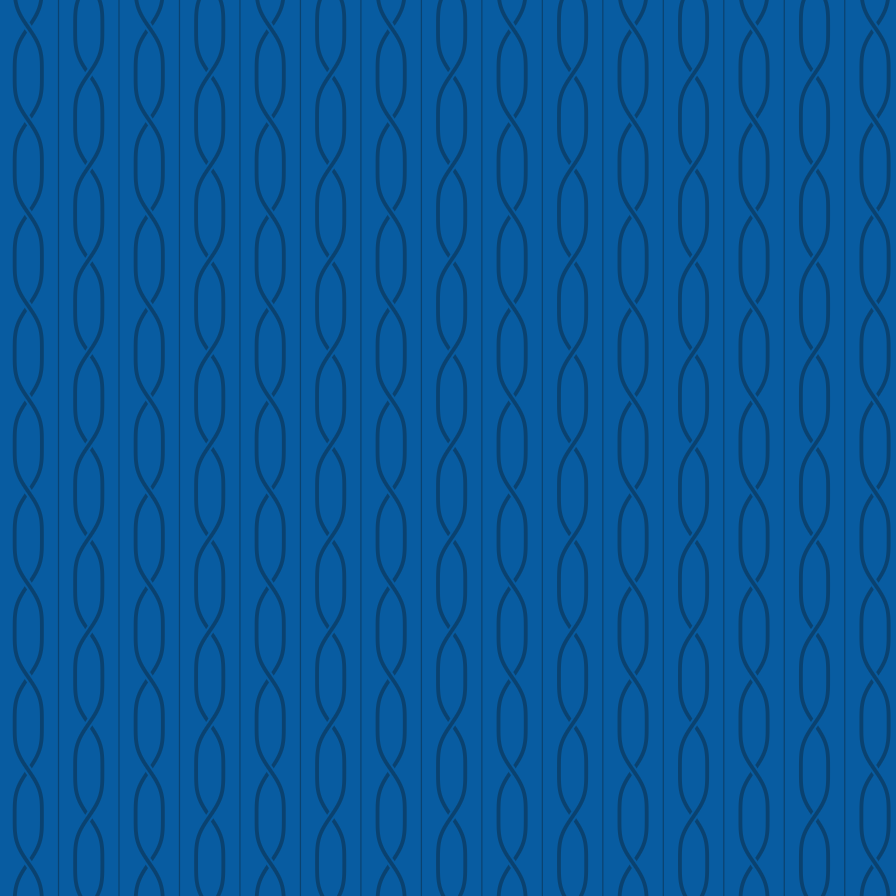
This pattern is drawn by a Shadertoy shader. Its source:

```glsl
// Vertical chains of two twisting strands on blue, parted by hairlines.
// Each strand is a wave folded into one cell per crossing; neighbouring
// columns shift by half a link and swap which strand passes in front.

#define COLUMN_PITCH 0.0675
#define LINK_PITCH 0.1036
#define FIRST_HAIRLINE 0.0653
#define FIRST_CROSSING 0.0307
#define SWING 0.0152
#define ROUNDNESS 0.11
#define STRAND_WIDTH 0.0043
#define HAIRLINE_WIDTH 0.0014
#define CROSSING_GAP 0.0022
#define GROUND_COLOR vec3(0.03, 0.36, 0.63)
#define LINE_COLOR vec3(0.04, 0.26, 0.44)

const float PI = 3.14159;

// Coverage of a line of the given width at a distance from its centre
float lineMask(float dist, float width, float pixel) {
    return clamp(0.5 + (0.5 * width - dist) / pixel, 0.0, 1.0);
}

// Sideways offset of a strand and its slope; link runs from -0.5 to 0.5
vec2 strandWave(float link) {
    float t = PI * link;
    float scale = SWING / (1.0 - ROUNDNESS);
    float offset = sin(t) + ROUNDNESS * sin(3.0 * t);
    float slope = cos(t) + 3.0 * ROUNDNESS * cos(3.0 * t);
    return scale * vec2(offset, slope * PI / LINK_PITCH);
}

void mainImage(out vec4 fragColor, in vec2 fragCoord) {
    float pixel = 1.0 / iResolution.y;
    vec2 p = fragCoord * pixel;
    p.y = 1.0 - p.y;

    // Column cell, with x measured from the middle of the chain
    float column = (p.x - FIRST_HAIRLINE) / COLUMN_PITCH + 1.0;
    float parity = mod(floor(column), 2.0);
    float x = (fract(column) - 0.5) * COLUMN_PITCH;

    // Link cell, centred on a crossing
    float row = (p.y - FIRST_CROSSING) / LINK_PITCH + 0.5 * parity;
    float link = fract(row + 0.5) - 0.5;

    // Front and back strands mirror each other
    vec2 wave = strandWave(link);
    float side = 1.0 - 2.0 * parity;
    float steepness = inversesqrt(1.0 + wave.y * wave.y);
    float frontDist = abs(x - side * wave.x) * steepness;
    float backDist = abs(x + side * wave.x) * steepness;

    // The back strand breaks off beside the front one
    float front = lineMask(frontDist, STRAND_WIDTH, pixel);
    float clearing = lineMask(frontDist, STRAND_WIDTH + 2.0 * CROSSING_GAP, pixel);
    float back = lineMask(backDist, STRAND_WIDTH, pixel) * (1.0 - clearing);

    // Hairline on the column border
    float hairline = lineMask(0.5 * COLUMN_PITCH - abs(x), HAIRLINE_WIDTH, pixel);

    float ink = max(max(front, back), hairline);
    fragColor = vec4(mix(GROUND_COLOR, LINE_COLOR, ink), 1.0);
}
```
